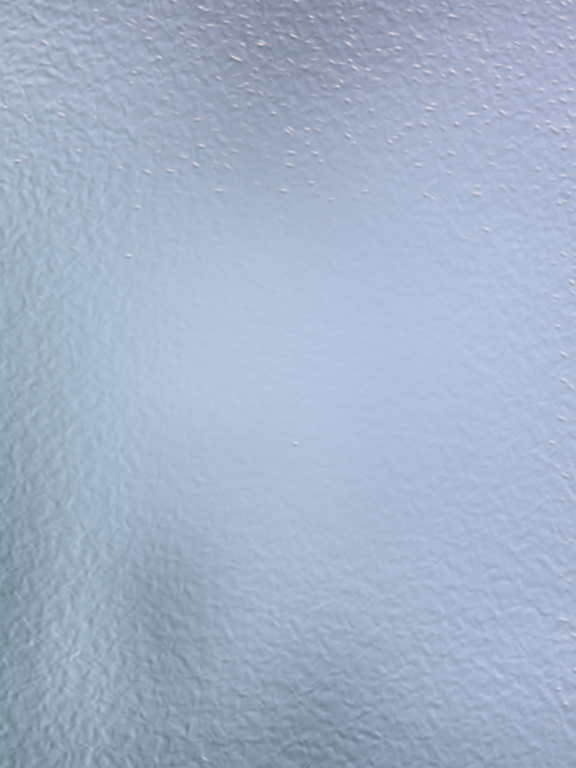
A Shadertoy shader for this texture:

```glsl
// Frosted window glass: a soft blue-grey glow with dim patches near the rim,
// fine pressed relief shaded along a light direction that turns across the
// pane, and small warm glints scattered along the top and right edges.

#define DIM_COLOR vec3(0.40, 0.465, 0.53)
#define GLOW_COLOR vec3(0.72, 0.785, 0.88)
#define GLINT_COLOR vec3(0.95, 0.89, 0.90)
#define RELIEF_SCALE 82.0
#define RELIEF_CALM 0.09
#define RELIEF_ROUGH 0.66
#define LIGHT_STEP 0.0030
#define GLINT_CELLS 66.0
#define GLINT_LENGTH 0.46
#define GLINT_WIDTH 0.13
#define GLINT_SLANT -0.32

float hash(vec2 p) {
    vec3 q = fract(vec3(p.xyx) * 0.1031);
    q += dot(q, q.yzx + 33.33);
    return fract((q.x + q.y) * q.z);
}

float noise(vec2 p) {
    vec2 i = floor(p), f = fract(p);
    f = f * f * (3.0 - 2.0 * f);
    float low = mix(hash(i), hash(i + vec2(1, 0)), f.x);
    float high = mix(hash(i + vec2(0, 1)), hash(i + vec2(1, 1)), f.x);
    return mix(low, high, f.y);
}

vec2 rotate(vec2 p, float a) {
    float c = cos(a), s = sin(a);
    return vec2(c * p.x + s * p.y, c * p.y - s * p.x);
}

// Soft elliptical patch, 1 at its centre
float patchAt(vec2 uv, vec2 center, vec2 radius) {
    vec2 d = (uv - center) / radius;
    return exp(-dot(d, d));
}

// Height of the pressed glass surface: small rounded dimples
float glassHeight(vec2 p) {
    vec2 q = rotate(p, 0.6) * RELIEF_SCALE;
    q += 0.8 * vec2(noise(q * 0.6 + 7.0), noise(q * 0.6 + 31.0));
    return 0.65 * noise(q) + 0.35 * noise(rotate(q, 0.9) * 1.7 + 17.0);
}

// Large-scale brightness behind the glass
float backlight(vec2 uv) {
    float tone = 0.80;
    tone += 0.16 * patchAt(uv, vec2(0.43, 0.53), vec2(0.34, 0.19));
    tone += 0.10 * patchAt(uv, vec2(0.85, 0.60), vec2(0.22, 0.20));
    tone -= 0.32 * patchAt(uv, vec2(0.50, 0.95), vec2(0.24, 0.10));
    tone -= 0.14 * patchAt(uv, vec2(0.42, 0.81), vec2(0.22, 0.10));
    tone -= 0.22 * patchAt(uv, vec2(0.50, 1.03), vec2(0.80, 0.07));
    tone -= 0.18 * patchAt(uv, vec2(0.00, 0.48), vec2(0.17, 0.25));
    tone -= 0.42 * patchAt(uv, vec2(0.00, 0.18), vec2(0.09, 0.20));
    tone -= 0.36 * patchAt(uv, vec2(0.28, 0.18), vec2(0.11, 0.14));
    tone -= 0.26 * patchAt(uv, vec2(0.55, 0.09), vec2(0.16, 0.10));
    tone -= 0.40 * patchAt(uv, vec2(0.40, -0.02), vec2(0.75, 0.09));
    return tone;
}

// Chance of a glint: dense at the top, a thin band down the right side
float glintChance(vec2 uv) {
    float top = 0.60 * smoothstep(0.68, 0.98, uv.y) * mix(0.3, 1.0, smoothstep(0.1, 0.4, uv.x));
    float side = 0.45 * smoothstep(0.94, 1.0, uv.x) * smoothstep(0.03, 0.15, uv.y);
    return top + side + 0.012 * smoothstep(0.5, 0.7, uv.y);
}

// Short slanted streaks, one candidate per cell
float glints(vec2 p, float aspect) {
    vec2 q = p * GLINT_CELLS, cell = floor(q);
    float sum = 0.0;
    for (int y = -1; y <= 1; y++)
    for (int x = -1; x <= 1; x++) {
        vec2 id = cell + vec2(x, y);
        vec2 center = id + vec2(hash(id + 11.0), hash(id + 47.0));
        vec2 uv = center / GLINT_CELLS / vec2(1.0, aspect);
        float present = step(hash(id + 83.0), glintChance(uv));
        float size = mix(0.5, 1.1, hash(id + 129.0));
        vec2 d = rotate(q - center, GLINT_SLANT + 0.6 * (hash(id + 5.0) - 0.5));
        d /= vec2(GLINT_LENGTH * size, GLINT_WIDTH);
        float strength = hash(id + 61.0);
        sum += present * mix(0.12, 0.85, strength * strength) * exp(-dot(d, d));
    }
    return min(sum, 1.0);
}

void mainImage(out vec4 fragColor, in vec2 fragCoord) {
    vec2 uv = fragCoord / iResolution.xy;
    vec2 p = fragCoord / iResolution.x;
    float aspect = iResolution.y / iResolution.x;

    // Relief is calm in the glow, rough toward the rim, lit sideways on the left
    float rough = smoothstep(0.25, 1.1, length((uv - vec2(0.52, 0.54)) * vec2(1.5, 1.9)));
    rough *= mix(1.0, 0.65, smoothstep(0.5, 0.9, uv.x));
    float upright = max(smoothstep(0.0, 0.55, uv.x), smoothstep(0.65, 0.9, uv.y));
    vec2 lightStep = LIGHT_STEP * normalize(mix(vec2(1.0, -0.2), vec2(0.3, 1.0), upright));
    float slope = glassHeight(p + lightStep) - glassHeight(p - lightStep);
    float tone = backlight(uv) + slope * mix(RELIEF_CALM, RELIEF_ROUGH, rough);
    tone += 0.04 * (noise(p * 9.0) - 0.5);

    // Teal on the left, violet on the right and at the top
    vec3 color = mix(DIM_COLOR, GLOW_COLOR, tone);
    color += vec3(0.012, -0.008, 0.022) * (uv.x - 0.5);
    color += vec3(0.012, -0.014, -0.004) * smoothstep(0.6, 1.0, uv.y);

    // Each glint has a faint shadow just below it
    float shadow = glints(p + vec2(0.002, 0.005), aspect);
    color = mix(color * (1.0 - 0.18 * shadow), GLINT_COLOR, glints(p, aspect));
    fragColor = vec4(clamp(color, 0.0, 1.0), 1.0);
}
```
